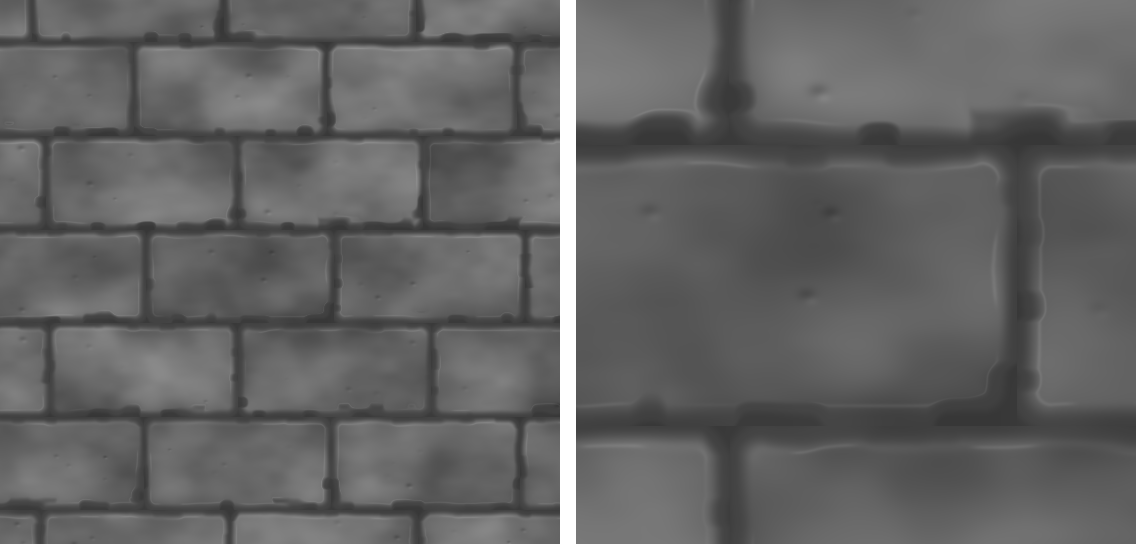
Left: the whole. Right: its middle third, enlarged.
Give the GLSL for this texture map, as a Shadertoy shader.

```glsl
// A wall of worn grey stone bricks in running bond, with soft dark joints.
// Each brick is a rounded box with noise-chipped edges, a cloudy face,
// thin bright arrises and a few small pits. Unit of length: canvas height.

#define BRICK vec2(0.3485, 0.1721)   // pitch across and up
#define FIRST_BED 0.0617             // height of the lowest bed joint
#define JOINT 0.0130                 // joint width
#define CORNER 0.0150                // corner radius
#define JITTER 0.035                 // shift of the upright joints, in pitches
#define CHIPPING 0.0110              // depth of edge damage
#define STAIN_SCALE 8.5              // stains per unit length
#define STAIN_CONTRAST 0.29
#define STONE 0.418
#define MORTAR 0.262
#define PITS 4

float hash(vec2 p) {
    vec3 q = fract(vec3(p.xyx) * 0.1031);
    q += dot(q, q.yzx + 33.33);
    return fract((q.x + q.y) * q.z);
}

float noise(vec2 p) {
    vec2 i = floor(p), f = fract(p);
    f = f * f * f * (f * (f * 6.0 - 15.0) + 10.0);
    return mix(mix(hash(i), hash(i + vec2(1, 0)), f.x),
               mix(hash(i + vec2(0, 1)), hash(i + vec2(1, 1)), f.x), f.y);
}

float fbm(vec2 p) {
    float sum = 0.0, amp = 0.57;
    for (int i = 0; i < 3; i++) {
        sum += amp * noise(p);
        p = mat2(1.6, 1.2, -1.2, 1.6) * p + 17.3;
        amp *= 0.5;
    }
    return sum;
}

float roundBox(vec2 p, vec2 halfSize, float radius) {
    vec2 q = abs(p) - halfSize + radius;
    return length(max(q, 0.0)) + min(max(q.x, q.y), 0.0) - radius;
}

// Position of an upright joint, in pitches
float uprightJoint(float column, float row) {
    return column + JITTER * (hash(vec2(column + 31.0, row + 57.0)) - 0.5);
}

// Small dents, dark with a lit lower right rim
float pits(vec2 p, vec2 halfSize, vec2 seed) {
    float shade = 0.0;
    for (int i = 0; i < PITS; i++) {
        vec2 s = seed + float(i) * vec2(13.0, 29.0);
        vec2 centre = (vec2(hash(s), hash(s + 5.0)) - 0.5) * 1.7 * halfSize;
        float radius = mix(0.0025, 0.0055, hash(s + 9.0));
        vec2 v = (p - centre) / (radius * vec2(1.3, 0.9));
        vec2 rim = v - vec2(0.5, -1.0);
        float strength = hash(s + 15.0);
        shade += strength * (0.055 * exp(-dot(rim, rim) * 2.0) - 0.085 * exp(-dot(v, v)));
    }
    return shade;
}

void mainImage(out vec4 fragColor, in vec2 fragCoord) {
    float pixel = 1.0 / iResolution.y;
    vec2 uv = fragCoord * pixel;

    // Find the brick: every other row shifts by half, with a slow drift
    float row = floor((uv.y - FIRST_BED) / BRICK.y);
    float drift = 0.073 + 0.019 * cos((row - 1.5) * 0.6);
    float x = (uv.x - drift) / BRICK.x - 0.5 * (1.0 - mod(row, 2.0));
    float column = floor(x);
    if (x < uprightJoint(column, row)) column -= 1.0;
    else if (x > uprightJoint(column + 1.0, row)) column += 1.0;
    float left = uprightJoint(column, row);
    float right = uprightJoint(column + 1.0, row);
    vec2 seed = vec2(column + 71.0, row * 7.0 + 113.0);

    // Brick-local coordinates
    vec2 cell = vec2((right - left) * BRICK.x, BRICK.y);
    vec2 halfSize = 0.5 * (cell - JOINT);
    vec2 p = vec2((x - 0.5 * (left + right)) * BRICK.x,
                  uv.y - FIRST_BED - (row + 0.5) * BRICK.y);
    vec2 local = p + seed * 1.37;

    // Wavy edges, chipped mostly along the bottom
    float low = smoothstep(0.2, -0.9, p.y / halfSize.y);
    float high = smoothstep(0.7, 1.0, p.y / halfSize.y);
    float wave = (noise(local * 24.0) - 0.5) * 0.0045;
    float chip = smoothstep(0.56, 0.88, noise(local * vec2(32.0, 44.0) + 8.0));
    float d = roundBox(p, halfSize, CORNER) + wave
            + CHIPPING * chip * mix(0.25, 1.0, low);

    // Cloudy face, darker toward the rim and the lower edge
    float stain = fbm(local * vec2(0.85, 1.15) * STAIN_SCALE);
    float face = STONE + STAIN_CONTRAST * (stain - 0.5);
    face += 0.025 * (hash(seed + 3.0) - 0.5);
    face += 0.010 * (noise(local * vec2(35.0, 90.0)) - 0.5);
    face -= 0.045 * exp(min(d, 0.0) / 0.011) * mix(0.7, 1.3, low);
    face += pits(p, halfSize, seed);

    // Bright arrises, broken up along their length
    float lineWidth = max(0.0013, pixel * 0.8);
    float offset = (d + 0.0065) / lineWidth;
    float broken = smoothstep(0.35, 0.75, noise(local * 27.0 + 41.0));
    face += 0.050 * exp(-offset * offset) * broken;
    face += 0.035 * high * exp(-pow((d + 0.006) / 0.004, 2.0));

    // Joints, deepest where they meet
    float mortar = MORTAR + 0.03 * (noise(uv * 22.0) - 0.5);
    mortar -= 0.035 * smoothstep(0.005, 0.013, d);
    float softness = mix(0.0055, 0.0085, low);
    float grey = mix(face, mortar, smoothstep(-softness, 0.0055, d));
    fragColor = vec4(vec3(grey), 1.0);
}
```
